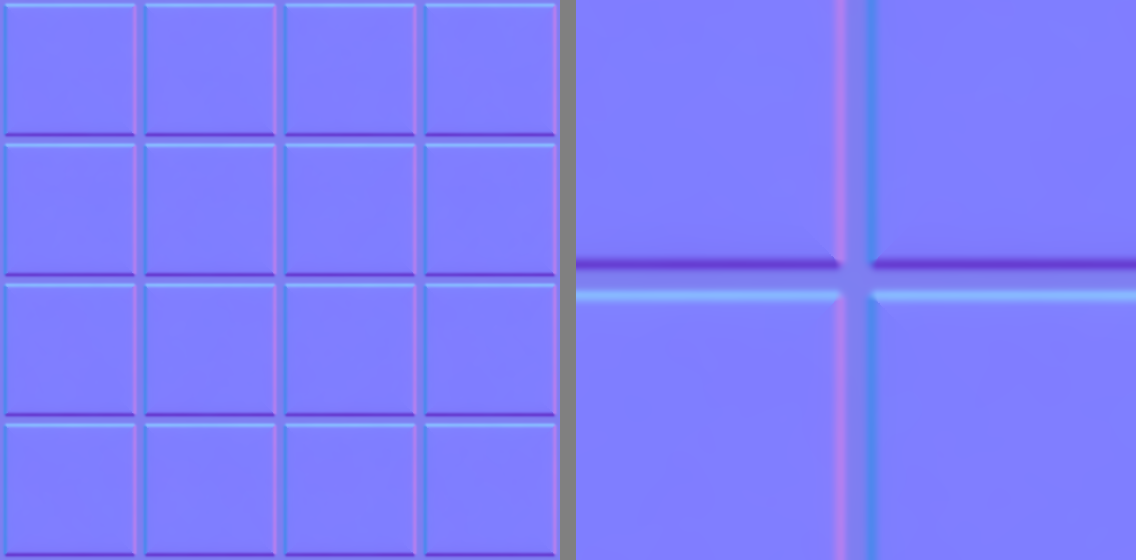
Left, the full canvas; right, a detail of the centre.
Reproduce this texture map procedurally as a WebGL 1 fragment shader.

```glsl
precision highp float;
// Tangent-space normal map of a square tile grid with soft rounded bevels.

#define TILES 4.0
#define HALF_GAP 0.025
#define CORNER_RADIUS 0.028
#define BEVEL_DEPTH 0.011
#define BEVEL_WIDTH vec2(0.014, 0.018)
#define WEAR 0.006
#define FLAT_COLOR vec3(0.50, 0.493, 1.00)
#define GAP_COLOR vec3(0.495, 0.495, 0.945)
#define LEFT_COLOR vec3(0.31, 0.53, 0.93)
#define RIGHT_COLOR vec3(0.69, 0.50, 0.94)
#define TOP_COLOR vec3(0.53, 0.72, 1.00)
#define BOTTOM_COLOR vec3(0.40, 0.24, 0.82)

uniform vec2 u_resolution;

const float TAU = 6.28319;

// Signed distance to a rounded square, negative inside.
float roundedSquare(vec2 p, float halfSize, float radius) {
  vec2 q = abs(p) - halfSize + radius;
  return length(max(q, 0.0)) + min(max(q.x, q.y), 0.0) - radius;
}

// Outward direction of the nearest tile edge.
vec2 edgeDirection(vec2 p, float halfSize, float radius) {
  vec2 q = abs(p) - halfSize + radius;
  vec2 dir = q.x > q.y ? vec2(1.0, 0.0) : vec2(0.0, 1.0);
  if (min(q.x, q.y) > 0.0) dir = normalize(q);
  return dir * sign(p);
}

// Layered sines with whole frequencies, so the result wraps.
float wrappedWaves(vec2 uv) {
  float sum = 0.0;
  float amplitude = 0.5;
  float frequency = 3.0;
  for (int i = 0; i < 3; i++) {
    vec2 a = TAU * frequency * uv;
    sum += amplitude * sin(a.x + 1.7 * sin(a.y + frequency))
                     * cos(a.y + 1.3 * sin(a.x - frequency));
    amplitude *= 0.6;
    frequency = frequency * 2.0 + 1.0;
  }
  return sum;
}

// Colour of a full slope; squared components of the direction sum to one.
vec3 slopeColor(vec2 dir) {
  vec3 side = dir.x < 0.0 ? LEFT_COLOR : RIGHT_COLOR;
  vec3 end = dir.y < 0.0 ? BOTTOM_COLOR : TOP_COLOR;
  return side * dir.x * dir.x + end * dir.y * dir.y;
}

void main() {
  vec2 uv = gl_FragCoord.xy / u_resolution;
  vec2 p = fract(uv * TILES) - 0.5;
  float pixel = TILES / min(u_resolution.x, u_resolution.y);
  float halfSize = 0.5 - HALF_GAP;

  float depth = -roundedSquare(p, halfSize, CORNER_RADIUS);
  vec2 dir = edgeDirection(p, halfSize, CORNER_RADIUS);
  float waves = wrappedWaves(uv);

  // Flat face and recessed gap
  float soft = max(pixel, 0.008);
  float inside = smoothstep(-soft, soft, depth);
  vec3 color = mix(GAP_COLOR, FLAT_COLOR, inside);

  // Bevel crest, wider toward the face, with a faint falloff
  float offset = depth - BEVEL_DEPTH;
  offset /= offset < 0.0 ? BEVEL_WIDTH.x : BEVEL_WIDTH.y;
  float crest = exp(-offset * offset);
  float falloff = 0.22 * inside * exp(-max(depth, 0.0) / 0.035);
  float bevel = clamp(max(crest, falloff) * (1.0 + 0.08 * waves), 0.0, 1.0);
  color = mix(color, slopeColor(dir), bevel);

  // Slight unevenness of the surface
  color.rg += WEAR * vec2(waves, wrappedWaves(uv.yx + 0.37));
  gl_FragColor = vec4(clamp(color, 0.0, 1.0), 1.0);
}
```
